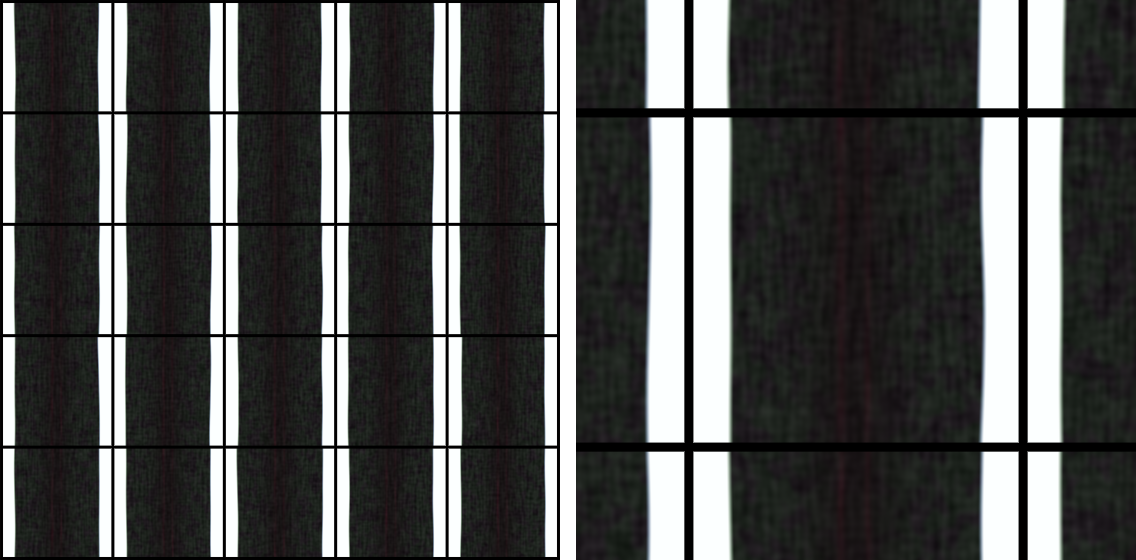
Left: the whole. Right: its middle third, enlarged.
Reproduce this pattern procedurally as a Shadertoy shader.

```glsl
// Five by five grid of white tiles, each crossed by a dark upright strip of cloth.
// Tiles come from floor and fract; gradient noise bends the strip edges and
// gives the cloth its threads, blotches and reddish centre streaks.

const float TILES = 5.0;
const float LINE_WIDTH = 0.0054;   // share of the canvas
const vec3 LINE_COLOR = vec3(0.0);
const vec3 PAPER = vec3(0.99, 1.0, 1.0);
const vec3 CLOTH_GREEN = vec3(0.115, 0.138, 0.115);
const vec3 CLOTH_PLUM = vec3(0.115, 0.098, 0.115);
const vec3 CLOTH_CENTER = vec3(0.090, 0.070, 0.075);
const vec3 STREAK_RED = vec3(0.075, 0.006, 0.024);

float hash(vec2 p) {
    vec3 q = fract(p.xyx * vec3(0.1031, 0.1030, 0.0973));
    q += dot(q, q.yzx + 33.33);
    return fract((q.x + q.y) * q.z);
}

float cornerSlope(vec2 corner, vec2 offset) {
    float angle = 6.2832 * hash(corner);
    return dot(vec2(cos(angle), sin(angle)), offset);
}

float gradientNoise(vec2 p) {
    vec2 i = floor(p), f = fract(p);
    vec2 u = f * f * f * (f * (f * 6.0 - 15.0) + 10.0);
    vec2 e = vec2(1.0, 0.0);
    float low = mix(cornerSlope(i, f), cornerSlope(i + e, f - e), u.x);
    float high = mix(cornerSlope(i + e.yx, f - e.yx), cornerSlope(i + 1.0, f - 1.0), u.x);
    return mix(low, high, u.y);
}

// Sideways drift of one strip edge: a random offset plus a slow bend
float edgeDrift(float y, float seed) {
    float bend = gradientNoise(vec2(seed * 97.0 + 0.5, y * 1.6 + seed * 41.0));
    return 0.012 * (seed - 0.5) + 0.016 * bend;
}

// Bell-shaped stripe across x
float stripe(float x, float center, float width) {
    float d = (x - center) / width;
    return exp(-d * d);
}

// Woven cloth in tile coordinates; seed shifts the noise per tile
vec3 cloth(vec2 p, float seed) {
    vec2 q = p + seed * vec2(37.0, 53.0);

    // Green and plum blotches
    float blotch = gradientNoise(q * 9.0) + 0.7 * gradientNoise(q * vec2(26.0, 20.0));
    vec3 color = mix(CLOTH_GREEN, CLOTH_PLUM, smoothstep(-0.25, 0.45, blotch));

    // Dark centre with fine red streaks
    float center = stripe(p.x, 0.49, 0.13);
    color = mix(color, CLOTH_CENTER, 0.85 * center);
    float streak = stripe(p.x, 0.455, 0.014) + 0.8 * stripe(p.x, 0.535, 0.012);
    float broken = 0.55 + 0.9 * gradientNoise(q * vec2(30.0, 5.0));
    color += STREAK_RED * streak * max(broken, 0.0);

    // Upright threads crossed by weaker level ones
    float threads = 0.055 * gradientNoise(q * vec2(44.0, 7.0))
                  + 0.030 * gradientNoise(q * vec2(10.0, 38.0))
                  + 0.035 * gradientNoise(q * 34.0);
    return max(color + threads * (1.0 - 0.4 * center), 0.0);
}

// White tile with its strip and the tinted fringes of the strip
vec3 tile(vec2 p, vec2 id, float blur) {
    float leftSeed = hash(id + 3.0);
    float rightSeed = hash(id + 19.0);
    float left = 0.122 + edgeDrift(p.y, leftSeed);
    float right = 0.876 + edgeDrift(p.y, rightSeed);
    float afterLeft = smoothstep(left - blur, left + blur, p.x);
    float beforeRight = 1.0 - smoothstep(right - blur, right + blur, p.x);

    vec3 color = mix(PAPER, cloth(p, hash(id + 7.0)), afterLeft * beforeRight);
    float leftFringe = 4.0 * afterLeft * (1.0 - afterLeft);
    float rightFringe = 4.0 * beforeRight * (1.0 - beforeRight);
    color += leftFringe * vec3(-0.02, 0.035, -0.02);
    color += rightFringe * vec3(-0.05, 0.0, 0.06);
    return color;
}

// Coverage of the grid lines; p counts tiles, halfWidth and blur are in tiles
float gridLines(vec2 p, float halfWidth, float blur) {
    vec2 d = abs(p - round(p));
    return 1.0 - smoothstep(halfWidth - blur, halfWidth + blur, min(d.x, d.y));
}

void mainImage(out vec4 fragColor, in vec2 fragCoord) {
    vec2 uv = fragCoord / iResolution.xy;

    // Fit the tiles so that the outermost lines lie just inside the canvas
    float pitch = (1.0 - LINE_WIDTH) / TILES;
    vec2 grid = (uv - 0.5 * LINE_WIDTH) / pitch;
    vec2 id = clamp(floor(grid), 0.0, TILES - 1.0);
    float pixel = 1.0 / (min(iResolution.x, iResolution.y) * pitch);

    vec3 color = tile(grid - id, id, max(0.010, 0.75 * pixel));
    float lines = gridLines(grid, 0.5 * LINE_WIDTH / pitch, 0.6 * pixel);
    fragColor = vec4(clamp(mix(color, LINE_COLOR, lines), 0.0, 1.0), 1.0);
}
```
